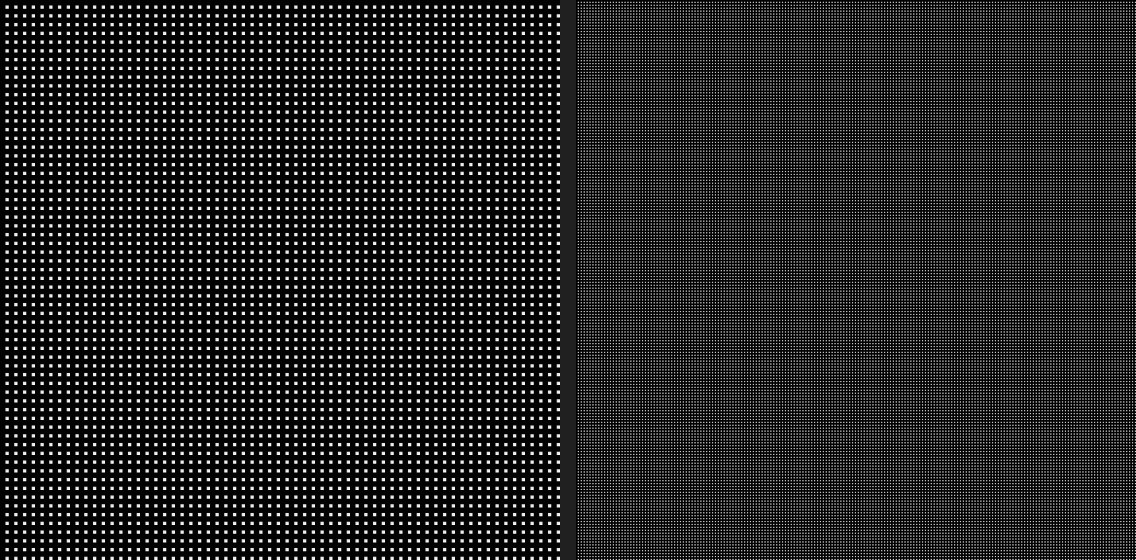
Left: one tile. Right: repeated 3 by 3.
A three.js fragment shader for this pattern:

```glsl
// A dense, regular grid of small pale squares on near-black.
// Each cell holds one box-filtered square, set toward its lower right corner,
// with a slightly brighter tone across that corner. Whole repeats make it tile.

varying vec2 vUv;

const float REPEATS = 64.0;                   // cells across and up
const vec2 DOT_CENTER = vec2(0.8125, 0.1875); // within one cell
const float DOT_SIZE = 0.375;                 // side, in cells
const float GLINT_START = 1.1667;             // diagonal position, 0 to 2 over the square

const vec3 GROUND = vec3(0.008);
const vec3 DOT = vec3(0.91);
const vec3 GLINT = vec3(0.98);

// Offset from the nearest square's centre, wrapped across cell borders.
vec2 offsetFromDot(vec2 grid) {
  return fract(grid - DOT_CENTER + 0.5) - 0.5;
}

// Share of the sample's footprint covered by the square.
float squareCoverage(vec2 offset, vec2 footprint) {
  vec2 inside = (0.5 * DOT_SIZE - abs(offset)) / footprint + 0.5;
  vec2 cover = clamp(inside, 0.0, 1.0);
  return cover.x * cover.y;
}

void main() {
  vec2 grid = vUv * REPEATS;
  vec2 footprint = max(fwidth(grid), vec2(0.0001));
  vec2 offset = offsetFromDot(grid);

  // Brighter lower right corner of each square
  float diagonal = (offset.x - offset.y) / DOT_SIZE + 1.0;
  float soft = 0.5 * footprint.x / DOT_SIZE;
  float glint = smoothstep(GLINT_START - soft, GLINT_START + soft, diagonal);

  vec3 dotColor = mix(DOT, GLINT, glint);
  vec3 color = mix(GROUND, dotColor, squareCoverage(offset, footprint));
  gl_FragColor = vec4(color, 1.0);
}
```
